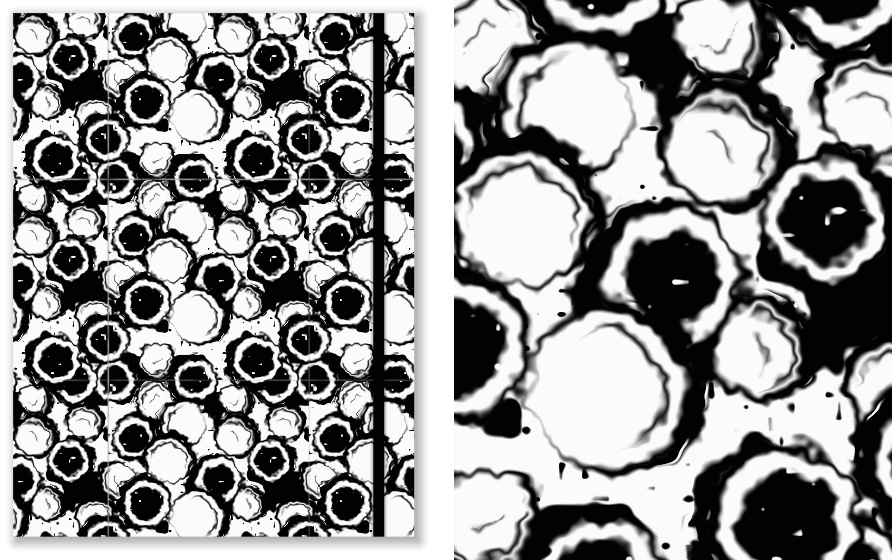
Left, the full canvas; right, a detail of the centre.
Write a Shadertoy shader that draws this pattern.

```glsl
// Notebook cover with repeating rough ink rings, tile seams, an elastic band and a soft shadow.

// Layout, in canvas heights, measured from the upper left
const vec2 COVER_MIN = vec2(0.0234, 0.0234);
const vec2 COVER_MAX = vec2(0.7396, 0.9583);
const vec2 TILE_ORIGIN = vec2(0.1934, 0.3203);
const float TILE = 0.3587;
const float BAND_X = 0.6764;
const float BAND_HALF = 0.0098;
const float EDGE = 0.0012;

// Ink, in tile widths
const float SOFT = 0.0065;
const float ROUGH = 0.022;
const float LEAN = 0.15;
const float SEAM_HALF = 0.004;
const float PAPER = 0.985;
const float INK = 0.008;
const float SEAM_TONE = 0.7;

// Rows of stamps: sideways shift, and up-down alternation between columns
const int ROWS = 5;
const float ROW_SHIFT[5] = float[](0.03, 0.13, 0.05, 0.19, -0.01);
const float ROW_ZIGZAG[5] = float[](-0.05, 0.035, 0.05, -0.035, -0.05);

// Size and kind of each stamp in the tile; zero leaves a gap
const float RADIUS[21] = float[](0.125, 0.10, 0.125, 0.095, 0.13,
    0.125, 0.125, 0.115, 0.10, 0.105, 0.13, 0.14, 0.125,
    0.14, 0.15, 0.09, 0.105, 0.13, 0.10, 0.0, 0.145);
const int FILLED[21] = int[](1, 0, 1, 0, 1, 1, 0, 0, 0, 0, 0, 1, 1, 1, 0, 0, 0, 1, 0, 0, 1);

float hash(vec2 p) {
    return fract(sin(dot(p, vec2(127.1, 311.7))) * 43758.5453);
}

float noise(vec2 p) {
    vec2 i = floor(p), f = fract(p);
    f = f * f * (3.0 - 2.0 * f);
    return mix(mix(hash(i), hash(i + vec2(1, 0)), f.x),
               mix(hash(i + vec2(0, 1)), hash(i + vec2(1, 1)), f.x), f.y);
}

float coverage(float dist) {
    return 1.0 - smoothstep(-SOFT, SOFT, dist);
}

float boxDistance(vec2 p, vec2 lo, vec2 hi) {
    vec2 d = abs(p - 0.5 * (lo + hi)) - 0.5 * (hi - lo);
    return length(max(d, 0.0)) + min(max(d.x, d.y), 0.0);
}

// Paints one ring over the ink already there
float stamp(float ink, vec2 d, float radius, bool filled, float seed) {
    float angle = 6.2832 * hash(vec2(seed, 2.0));
    vec2 leanDir = vec2(cos(angle), sin(angle));
    vec2 dir = d / max(length(d), 1e-4);
    float wobble = ROUGH * (noise(d * 24.0 + seed) - 0.5)
                 + 0.6 * ROUGH * (noise(d * 65.0 + seed) - 0.5);
    float r = length(d) + wobble;
    float streak = noise(vec2(dot(dir, vec2(3.0, 5.0)) + seed, r * 110.0));

    // Lopsided body with a dry outer rim
    float body = coverage(length(d - LEAN * radius * leanDir) + 1.3 * wobble - radius);
    float rim = smoothstep(0.86, 1.05, r / radius);
    body *= 1.0 - rim * smoothstep(0.6, 0.8, streak);
    ink = mix(ink, 1.0, body);

    // Bare paper inside the ring
    float inner = filled ? 0.78 : mix(0.75, 0.86, hash(vec2(seed, 5.0)));
    ink = mix(ink, 0.0, coverage(r - inner * radius));

    if (filled) {
        float fleck = smoothstep(0.83, 0.92, noise(d * 48.0 + seed * 3.0));
        return mix(ink, 1.0, coverage(r - 0.58 * radius) * (1.0 - fleck));
    }
    // Broken thin arcs
    float side = smoothstep(-0.1, 0.5, dot(dir, leanDir) + 0.8 * (streak - 0.5));
    float arc = coverage(abs(r - 0.65 * radius) - 0.004) * side;
    float swirl = coverage(abs(length(d + 0.25 * radius * leanDir) + wobble - 0.4 * radius) - 0.001);
    return max(ink, max(arc, swirl * side * step(0.5, hash(vec2(seed, 8.0)))));
}

float inkPattern(vec2 q) {
    // Blots and specks between the rings
    float ink = smoothstep(0.64, 0.7, noise(q * 11.0) + 0.15 * (noise(q * 45.0) - 0.5));
    ink = max(ink, smoothstep(0.86, 0.95, noise(q * 52.0 + 9.0)));
    int index = 0;
    for (int row = 0; row < ROWS; row++) {
        int columns = row == 0 ? 5 : 4;
        for (int col = 0; col < columns; col++) {
            float zigzag = ROW_ZIGZAG[row] * (col % 2 == 0 ? 1.0 : -1.0);
            vec2 center = vec2(ROW_SHIFT[row] + float(col) / float(columns),
                               0.05 + float(row) / float(ROWS) + zigzag);
            vec2 d = q - center;
            d -= round(d);
            float radius = RADIUS[index];
            if (length(d) < 1.4 * radius)
                ink = stamp(ink, d, radius, FILLED[index] == 1, 17.3 * float(index + 1));
            index++;
        }
    }
    return ink;
}

void mainImage(out vec4 fragColor, in vec2 fragCoord) {
    vec2 p = vec2(fragCoord.x, iResolution.y - fragCoord.y) / iResolution.y;
    vec2 tilePos = (p - TILE_ORIGIN) / TILE;
    float tone = mix(PAPER, INK, inkPattern(fract(tilePos)));

    // Tile seams, worn unevenly
    vec2 nearest = round(tilePos);
    vec2 seam = 1.0 - smoothstep(vec2(0.0), vec2(2.0 * SEAM_HALF), abs(tilePos - nearest));
    seam *= mix(vec2(0.4), vec2(0.9), 1.0 - min(abs(nearest), 1.0));
    seam *= 0.5 + 0.5 * vec2(noise(tilePos.yy * 18.0), noise(tilePos.xx * 18.0));
    tone = mix(tone, SEAM_TONE, max(seam.x, seam.y));

    // Elastic band and its shade
    float band = abs(p.x - BAND_X) - BAND_HALF;
    tone *= 1.0 - 0.25 * (1.0 - smoothstep(0.0, 0.007, band));
    tone = mix(tone, INK, 1.0 - smoothstep(-EDGE, EDGE, band));

    // Cover over its drop shadow
    float shadow = boxDistance(p, COVER_MIN + 0.008, COVER_MAX + 0.006);
    float backdrop = 1.0 - 0.32 * (1.0 - smoothstep(-0.01, 0.024, shadow));
    float cover = 1.0 - smoothstep(-EDGE, EDGE, boxDistance(p, COVER_MIN, COVER_MAX));
    fragColor = vec4(vec3(mix(backdrop, tone, cover)), 1.0);
}
```
